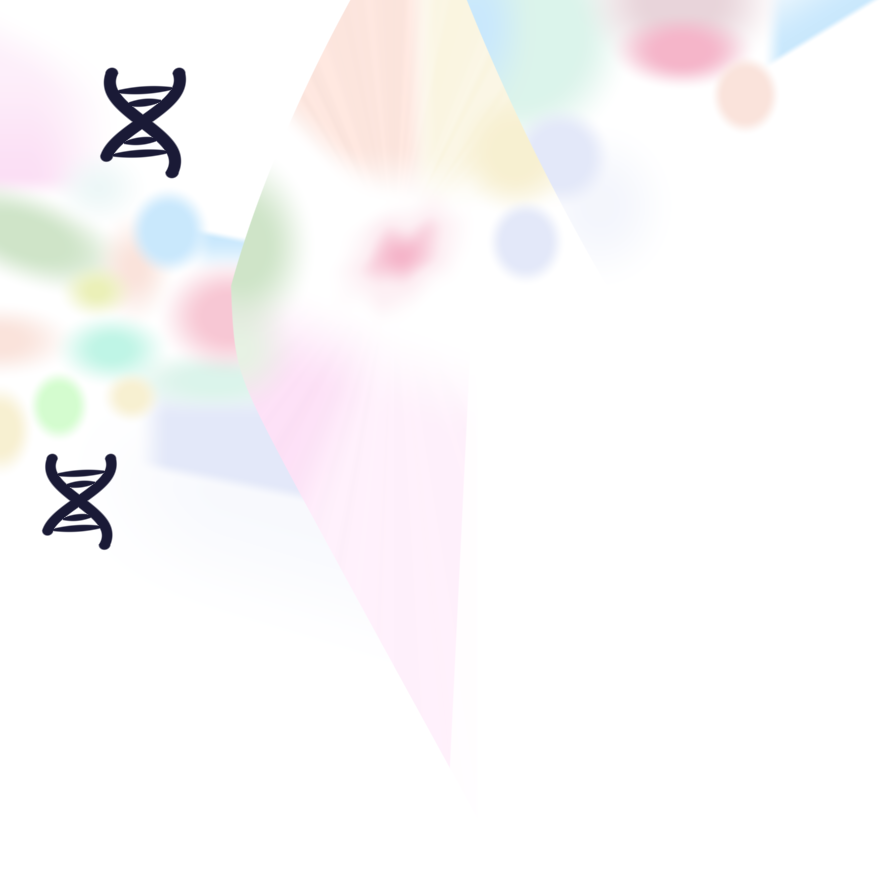
A Shadertoy shader for this background:

```glsl
const vec3 WHITE = vec3(1), LAVENDER = vec3(0.89, 0.91, 0.975), MINT = vec3(0.86, 0.955, 0.92);
const vec3 GREEN = vec3(0.81, 0.895, 0.785), ROSE = vec3(0.96, 0.71, 0.79), SKY = vec3(0.79, 0.91, 0.99);
const vec3 CREAM = vec3(0.97, 0.94, 0.82), SALMON = vec3(0.98, 0.89, 0.86), PINK = vec3(0.985, 0.875, 0.96);
vec3 col;
vec2 p;

float hash(vec2 v) { return fract(sin(dot(v, vec2(127.1, 311.7))) * 43758.5); }

float noise(vec2 v) {
  vec2 i = floor(v), f = fract(v), e = vec2(0, 1);
  f *= f * (3.0 - 2.0 * f);
  return mix(mix(hash(i), hash(i + e.yx), f.x), mix(hash(i + e), hash(i + e.yy), f.x), f.y);
}

// Smooth step that may rise or fall
float ramp(float a, float b, float x) {
  x = clamp((x - a) / (b - a), 0.0, 1.0);
  return x * x * (3.0 - 2.0 * x);
}

void tint(vec3 color, float amount) { col = mix(col, color, amount); }

// Soft ellipse of colour
void wash(float x, float y, float rx, float ry, float soft, vec3 color) {
  tint(color, ramp(1.0, 1.0 - soft, length((p - vec2(x, y)) / vec2(rx, ry))));
}

// Height over a sloping line
float above(float x, float y, float slope) { return p.y - y - slope * (p.x - x); }

float leftEdge(float y) {
  float up = max(y - 0.681, 0.0), k = 0.591 - y;
  return 0.255 + up * (0.3 + 0.39 * up) + 0.275 * (k + sqrt(k * k + 0.002));
}

float strand(vec2 q, float side, float low) {
  float t = clamp(q.y, low, 0.88), slope = 1.34 * cos(2.1 * t);
  return length(vec2((q.x - side * 0.64 * sin(2.1 * t)) / sqrt(1.0 + slope * slope), q.y - t)) - 0.11;
}

// Rung thick in the middle and thin at the ends
float rung(vec2 q, float y, float halfWidth) {
  float x = clamp(q.x / halfWidth, -1.0, 1.0);
  return length(q - vec2(x * halfWidth, y + 0.03 * x)) - 0.07 + 0.045 * x * x;
}

float helix(vec2 center, float size) {
  vec2 q = (p - center) / size;
  q.x -= 0.06 * q.y;
  float d = min(strand(q, -1.0, -0.92), strand(q, 1.0, -0.62));
  for (float s = -1.0; s < 2.0; s += 2.0)
    d = min(d, min(rung(q, 0.58 * s, 0.5), rung(q, 0.35 * s, 0.3)));
  return d * size;
}

vec3 leftSide() {
  col = WHITE;
  // Lavender haze and band
  float haze = ramp(-0.08, 0.08, above(0.25, 0.37, -0.3)) * ramp(0.58, 0.45, p.y);
  tint(LAVENDER, 0.25 * haze * ramp(0.05, 0.25, p.x));
  float band = ramp(-0.005, 0.012, above(0.19, 0.472, -0.2)) * ramp(0.585, 0.53, p.y);
  tint(LAVENDER, band * ramp(0.15, 0.19, p.x));
  wash(0.24, 0.575, 0.13, 0.04, 0.8, MINT);
  // Fans from the left border
  float fan = ramp(0.02, -0.05, above(0.0, 0.975, -0.5)) * ramp(0.775, 0.805, p.y);
  tint(mix(PINK, WHITE, 0.5 * ramp(0.8, 0.93, p.y)), fan * ramp(0.14, 0.03, p.x));
  p.y += 0.3 * p.x;
  wash(0.03, 0.745, 0.13, 0.06, 0.7, GREEN);
  p.y -= 0.3 * p.x;
  // Overlapping spots and beam
  wash(0.11, 0.79, 0.06, 0.05, 1.0, vec3(0.93, 0.97, 0.97));
  wash(0.0, 0.62, 0.09, 0.045, 0.8, SALMON);
  wash(0.15, 0.7, 0.05, 0.07, 0.9, SALMON);
  wash(0.188, 0.742, 0.048, 0.052, 0.5, SKY);
  float beam = ramp(0.0, -0.01, above(0.235, 0.744, -0.2)) * ramp(0.69, 0.735, p.y);
  tint(SKY, beam * ramp(0.2, 0.24, p.x));
  wash(0.255, 0.647, 0.085, 0.07, 0.7, vec3(0.97, 0.78, 0.83));
  wash(0.108, 0.675, 0.046, 0.035, 0.9, vec3(0.92, 0.94, 0.72));
  wash(0.125, 0.61, 0.07, 0.045, 0.8, vec3(0.75, 0.96, 0.9));
  wash(0.0, 0.52, 0.04, 0.055, 0.6, CREAM);
  wash(0.066, 0.547, 0.036, 0.042, 0.5, vec3(0.83, 0.99, 0.81));
  wash(0.147, 0.557, 0.036, 0.032, 0.7, CREAM);
  return col;
}

vec3 middle(float px) {
  col = WHITE;
  float streak = noise(vec2(30.0 * atan(p.x - 0.44, p.y - 0.72), 2));
  // Upper fans
  float salmon = ramp(-0.01, 0.05, above(0.326, 0.855, -1.0)) * ramp(0.77, 0.84, p.y);
  tint(SALMON + 0.02 * streak, salmon * ramp(0.49, 0.45, p.x));
  tint(mix(CREAM, WHITE, 0.3 + 0.15 * streak), ramp(0.455, 0.49, p.x) * ramp(0.76, 0.83, p.y));
  wash(0.575, 0.83, 0.07, 0.075, 0.7, CREAM);
  // Lower pink fan with rays
  float fan = ramp(0.05, -0.07, above(0.41, 0.61, -0.35));
  fan *= mix(ramp(0.535, 0.53, p.x), ramp(px, -px, p.x - 0.495 - 0.049 * p.y), 0.85);
  float pale = ramp(-0.04, 0.04, p.x - 0.162 - 0.4 * p.y);
  tint(mix(PINK, WHITE, 0.5 * pale) + 0.01 * streak, fan);
  // Green crescent, rose core, lavender disc
  wash(0.265, 0.61, 0.075, 0.075, 0.9, mix(GREEN, WHITE, 0.5));
  wash(0.27, 0.725, 0.085, 0.115, 0.7, GREEN);
  vec2 home = p;
  p = mat2(0.77, -0.64, 0.64, 0.77) * (p - vec2(0.448, 0.717));
  p += 0.018 * (noise(home * 35.0) - 0.5);
  wash(0.0, 0.0, 0.1, 0.065, 0.9, mix(ROSE, WHITE, 0.6));
  wash(0.0, 0.0, 0.06, 0.033, 1.0, ROSE);
  p = home;
  wash(0.587, 0.73, 0.045, 0.05, 0.45, LAVENDER);
  return col;
}

vec3 rightSide() {
  col = WHITE;
  wash(0.58, 0.96, 0.13, 0.14, 0.5, MINT);
  wash(0.53, 0.97, 0.07, 0.12, 0.9, SKY);
  wash(0.67, 0.77, 0.09, 0.1, 0.9, mix(LAVENDER, WHITE, 0.6));
  wash(0.625, 0.825, 0.06, 0.06, 0.5, LAVENDER);
  // Blue beam
  float edge = above(0.866, 0.928, 0.61);
  tint(SKY, ramp(0.0, 0.01, edge) * ramp(0.12, 0.01, edge) * ramp(0.85, 0.875, p.x));
  // Rose and peach spots
  wash(0.76, 1.0, 0.12, 0.09, 0.7, mix(ROSE, MINT, 0.5));
  wash(0.762, 0.943, 0.085, 0.045, 0.7, ROSE);
  wash(0.832, 0.894, 0.04, 0.046, 0.4, SALMON);
  return col;
}

void mainImage(out vec4 fragColor, in vec2 fragCoord) {
  p = fragCoord / iResolution.y;
  float px = 1.0 / iResolution.y, drop = 1.0 - p.y;
  // Regions parted by curved edges
  vec3 scene = mix(leftSide(), middle(px), ramp(-px, px, p.x - leftEdge(p.y)));
  scene = mix(scene, rightSide(), ramp(-px, px, p.x - 0.521 - drop * (0.4 + 0.28 * drop)));
  // Dark helices
  float d = min(helix(vec2(0.159, 0.864), 0.061), helix(vec2(0.088, 0.441), 0.053));
  fragColor = vec4(mix(scene, vec3(0.1, 0.1, 0.21), ramp(px, -px, d)), 1);
}
```
